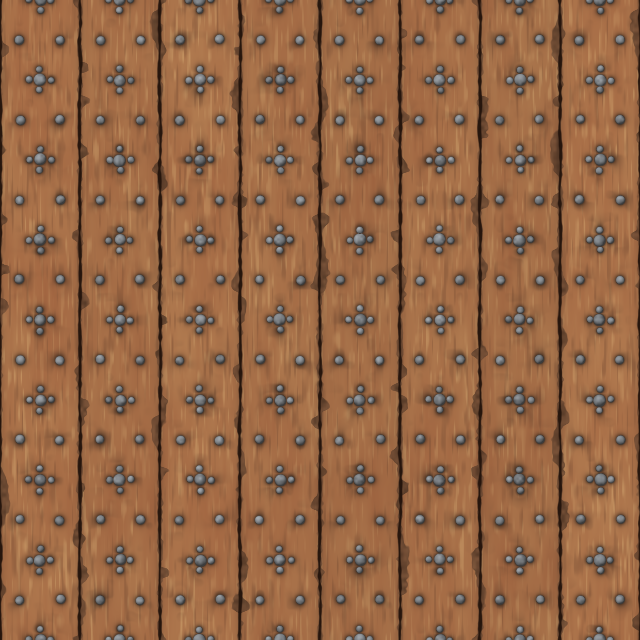
Write a three.js fragment shader that draws this texture.

```glsl
// Weathered wooden planks studded with iron rivets: crosses of five alternate with pairs.
varying vec2 vUv;

const float CELLS = 8.0;          // planks across, rivet rows down
const float SOFT = 0.011;         // edge softness, in cells
const float BOSS_RADIUS = 0.074;  // centre of a cross
const float BEAD_RADIUS = 0.043;  // arms of a cross
const float PAIR_RADIUS = 0.057;  // single rivets
const float ARM = 0.133;          // centre to bead
const float JITTER = 0.022;       // rivet misplacement
const float GAP = 0.017;          // half width between planks
const float CHIP = 0.085;         // deepest edge damage
const vec3 WOOD_RED = vec3(0.625, 0.390, 0.250);
const vec3 WOOD_TAN = vec3(0.690, 0.485, 0.315);
const vec3 WOOD_PALE = vec3(0.780, 0.600, 0.400);
const vec3 WOOD_DARK = vec3(0.480, 0.310, 0.205);
const vec3 GRIME = vec3(0.300, 0.205, 0.145);
const vec3 GAP_COLOUR = vec3(0.130, 0.070, 0.040);
const vec3 IRON_DARK = vec3(0.230, 0.235, 0.240);
const vec3 IRON_LIGHT = vec3(0.610, 0.630, 0.650);
const vec3 LIGHT = vec3(-0.28, 0.42, 0.86);

float hash(vec2 p) {
  vec3 q = fract(p.xyx * vec3(0.1031, 0.1030, 0.0973));
  q += dot(q, q.yzx + 33.33);
  return fract((q.x + q.y) * q.z);
}

// Value noise that wraps after n lattice steps
float noise(vec2 p, vec2 n) {
  vec2 i = floor(p) + 0.5, f = fract(p);
  f = f * f * (3.0 - 2.0 * f);
  vec2 a = mod(i, n) + n.yx, b = mod(i + 1.0, n) + n.yx;
  return mix(mix(hash(a), hash(vec2(b.x, a.y)), f.x),
             mix(hash(vec2(a.x, b.y)), hash(b), f.x), f.y);
}

float grain(vec2 n) { return noise(vUv * n, n); }

// Noise running up the canvas, independent for each column
float along(float column, float columns, float steps) {
  return noise(vec2(column, vUv.y * steps), vec2(columns, steps));
}

// Keeps the closest rivet: xy = position on its dome, z = edge distance, w = seed
void rivet(inout vec4 nearest, vec2 p, float radius, vec2 id) {
  vec2 shift = vec2(hash(id + 3.1), hash(id + 8.7)) - 0.5;
  p -= shift * JITTER;
  radius *= 0.94 + 0.12 * hash(id + 5.3);
  float d = length(p) - radius;
  if (d < nearest.z) nearest = vec4(p / radius, d, hash(id + 1.9));
}

vec4 nearestRivet(vec2 cell) {
  vec4 nearest = vec4(0.0, 0.0, 9.0, 0.0);
  vec2 crossCell = cell + vec2(0.0, 0.5);
  vec2 p = fract(crossCell) - 0.5;
  vec2 id = mod(floor(crossCell) + 0.5, CELLS) * 7.0;
  rivet(nearest, p, BOSS_RADIUS, id);
  for (int i = 0; i < 4; i++) {
    float a = float(i) * 1.570796;
    rivet(nearest, p - ARM * vec2(cos(a), sin(a)), BEAD_RADIUS, id + float(i) + 1.0);
  }
  vec2 pairCell = cell * vec2(2.0, 1.0);
  p = (fract(pairCell) - 0.5) * vec2(0.5, 1.0);
  rivet(nearest, p, PAIR_RADIUS, floor(pairCell) * 5.0 + 91.0);
  return nearest;
}

vec3 woodColour(float plank) {
  float fine = grain(vec2(300.0, 34.0));
  float streak = grain(vec2(168.0, 15.0));
  float broad = grain(vec2(29.0, 9.0));
  float patches = grain(vec2(13.0, 11.0));
  float tone = 0.42 * broad + 0.30 * streak + 0.34 * patches - 0.04;
  vec3 wood = mix(WOOD_RED, WOOD_TAN, tone);
  wood = mix(wood, WOOD_PALE, 0.55 * smoothstep(0.58, 1.0, fine) * (0.35 + broad));
  wood = mix(wood, WOOD_DARK, 0.45 * smoothstep(0.62, 1.0, grain(vec2(256.0, 26.0))));
  return wood * (0.975 + 0.05 * hash(vec2(plank, 4.0)));
}

void main() {
  vec2 cell = vUv * CELLS;
  float rough = grain(vec2(150.0, 150.0));
  float blotch = grain(vec2(64.0, 56.0));
  vec3 colour = woodColour(floor(cell.x));

  // Worn and chipped plank edges
  float edge = abs(fract(cell.x + 0.5) - 0.5);
  float side = floor(cell.x * 2.0);
  float damage = smoothstep(0.66, 0.95, along(side, 16.0, 38.0));
  float depth = CHIP * damage + 0.020 + 0.045 * (rough - 0.5) + 0.03 * (blotch - 0.5);
  float chip = 1.0 - smoothstep(-SOFT, SOFT, edge - depth);
  colour = mix(colour, GRIME, 0.38 * exp(-edge * 24.0));
  colour = mix(colour, GRIME * (0.8 + 0.6 * rough), 0.72 * chip);

  // Dark wavering gap
  float gapId = mod(floor(cell.x + 0.5) + 0.5, CELLS) - 0.5;
  float waver = 0.020 * (along(gapId, CELLS, 30.0) - 0.5);
  float width = GAP * (0.55 + 0.9 * along(gapId, CELLS, 110.0));
  float gap = abs(fract(cell.x + 0.5) - 0.5 - waver) - width;
  colour = mix(colour, GAP_COLOUR, 0.94 * (1.0 - smoothstep(-SOFT, SOFT, gap)));

  // Contact shadow and grime around the rivets
  vec4 stud = nearestRivet(cell);
  float away = max(stud.z, 0.0);
  float smudge = smoothstep(0.58, 0.85, blotch) * exp(-away * 13.0);
  colour = mix(colour, GRIME, 0.50 * smudge);
  colour = mix(colour, GRIME * 0.8, 0.80 * exp(-away * 38.0));

  // Pitted iron domes
  float bulge = sqrt(max(1.0 - dot(stud.xy, stud.xy), 0.0));
  float lit = max(dot(vec3(stud.xy, bulge), LIGHT), 0.0);
  float pits = grain(vec2(230.0, 230.0)) - 0.5;
  float shade = 0.95 * lit - 0.08 + 0.32 * pits + 0.22 * (stud.w - 0.5);
  vec3 iron = mix(IRON_DARK, IRON_LIGHT, clamp(shade, 0.0, 1.1));
  colour = mix(colour, iron, 1.0 - smoothstep(-SOFT, SOFT, stud.z));

  gl_FragColor = vec4(colour, 1.0);
}
```
